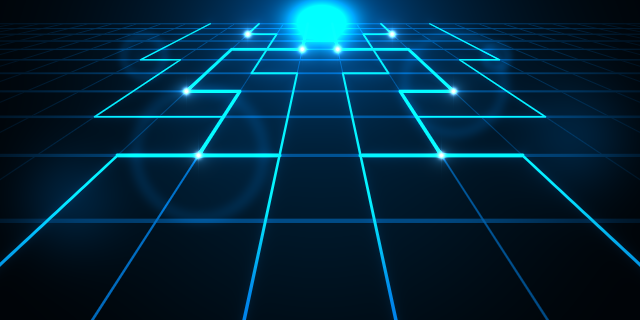
A Shadertoy shader for this background:

```glsl
const vec3 CYAN = vec3(0.02, 0.96, 1.0);
const vec3 BLUE = vec3(0.0, 0.46, 0.82);

// Floor coordinates (column, row) to canvas, centred on x
vec2 project(vec2 g) {
    float depth = 2.284 / (g.y + 2.88);
    return vec2(0.43 * g.x * depth, 1.103 - depth);
}

float segmentDistance(vec2 p, vec2 a, vec2 b) {
    vec2 ab = b - a;
    return length(p - a - ab * clamp(dot(p - a, ab) / dot(ab, ab), 0.0, 1.0));
}

float stroke(float dist, float halfWidth) {
    return clamp((halfWidth - dist) * iResolution.y + 0.5, 0.0, 1.0);
}

// Coverage in x, soft glow in y
vec2 trace(vec2 p, vec2 a, vec2 b, float weight) {
    float dist = segmentDistance(p, project(a), project(b));
    float halfWidth = weight * (0.0032 + 0.0048 * (1.103 - p.y));
    return vec2(stroke(dist, halfWidth), weight * exp(-dist * 75.0));
}

vec3 ring(vec2 p, vec2 centre, float radius) {
    float r = length(p - centre);
    float rim = exp(-pow((r - radius) / (0.012 + 0.07 * radius), 2.0));
    float fill = 1.0 - smoothstep(radius * 0.7, radius * 1.05, r);
    return BLUE * (0.15 * rim + 0.045 * fill);
}

vec3 softSpot(vec2 p, vec2 centre, float radius) {
    vec2 q = (p - centre) / radius;
    return vec3(0.0, 0.09, 0.16) * exp(-dot(q, q));
}

void mainImage(out vec4 fragColor, in vec2 fragCoord) {
    vec2 p = (fragCoord - vec2(0.5 * iResolution.x, 0.0)) / iResolution.y;
    vec2 m = vec2(abs(p.x), p.y);
    float depth = 1.103 - p.y;
    vec2 floorPos = vec2(p.x / (0.43 * depth), 2.284 / depth - 2.88);

    // Dark floor, vignette and halo
    float r = length((p - vec2(0.0, 0.6)) * vec2(0.95, 1.0));
    vec3 color = mix(vec3(0.0, 0.095, 0.165), vec3(0.0, 0.015, 0.03), smoothstep(0.1, 1.1, r));
    vec2 lamp = p - vec2(0.005, 0.93);
    float halo = exp(-length(lamp * vec2(0.7, 1.0)) * 6.5);
    color += vec3(0.0, 0.42, 0.8) * halo;

    // Faint perspective grid
    float columnDist = abs(fract(floorPos.x) - 0.5) * 0.43 * depth
        / sqrt(1.0 + pow(0.43 * floorPos.x, 2.0));
    float rowDist = (0.5 - abs(fract(floorPos.y) - 0.5)) * depth * depth / 2.284;
    float grid = max(0.75 * stroke(columnDist, 0.0012 + 0.001 * depth), stroke(rowDist, 0.0085 * depth));
    float gridFade = (1.0 - smoothstep(0.35, 1.15, m.x) * 0.75) * step(floorPos.y, 10.1);
    color += vec3(0.0, 0.2, 0.36) * grid * gridFade;

    // Dimmer rays below the nearest nodes
    float ray = trace(m, vec2(1.5, 1.0), vec2(1.5, -1.5), 0.5).x;
    color = mix(color, BLUE, ray * (p.x < 0.0 ? 0.85 : 0.5));

    // Lit circuit, mirrored about the centre
    vec2 outer[11] = vec2[11](
        vec2(0.5, 10), vec2(0.5, 6), vec2(2.5, 6), vec2(2.5, 3), vec2(1.5, 3), vec2(1.5, 1),
        vec2(1.5, 2), vec2(3.5, 2), vec2(3.5, 5), vec2(4.5, 5), vec2(4.5, 10));
    vec2 inner[11] = vec2[11](
        vec2(2.5, 10), vec2(2.5, 8), vec2(1.5, 8), vec2(1.5, 4), vec2(0.5, 4), vec2(0.5, 1),
        vec2(0.5, -1.5), vec2(0.5, 1), vec2(1.5, 1), vec2(2.5, 1), vec2(2.5, -1.5));
    vec2 lit = vec2(0.0);
    for (int i = 0; i < 10; i++) {
        lit = max(lit, trace(m, outer[i], outer[i + 1], i < 5 ? 1.0 : 0.48));
        lit = max(lit, trace(m, inner[i], inner[i + 1], i == 7 || i == 8 ? 1.0 : 0.65));
    }
    vec3 litColor = mix(vec3(0.0, 0.52, 0.92), CYAN, smoothstep(0.02, 0.42, p.y));
    litColor = mix(litColor, BLUE, 0.35 * smoothstep(0.55, 0.95, m.x));
    color += BLUE * lit.y * 0.2;
    color = mix(color, litColor, lit.x);

    // Lens rings and drifting light
    color += ring(p, vec2(-0.375, 0.52), 0.2);
    color += ring(p, vec2(-0.55, 0.825), 0.065);
    color += ring(p, vec2(0.552, 0.822), 0.038);
    color += ring(p, vec2(0.42, 0.74), 0.155);
    color += softSpot(p, vec2(-0.78, 0.37), 0.16) + softSpot(p, vec2(0.8, 0.57), 0.17);

    // Sparkling nodes
    vec2 nodes[4] = vec2[4](vec2(2.5, 8), vec2(0.5, 6), vec2(2.5, 3), vec2(1.5, 1));
    for (int i = 0; i < 4; i++) {
        vec2 q = m - project(nodes[i]);
        float core = exp(-dot(q, q) * 9000.0);
        float star = exp(-length(q) * 55.0) + 0.5 * exp(-abs(q.x * q.y) * 40000.0 - length(q) * 60.0);
        color += vec3(0.9, 0.95, 1.0) * core + vec3(0.25, 0.6, 0.8) * star * 0.6;
    }

    // Bright lamp on the horizon
    color += vec3(0.0, 1.3, 1.5) * exp(-dot(lamp * lamp, vec2(130.0, 260.0)));

    fragColor = vec4(clamp(color, 0.0, 1.0), 1.0);
}
```
